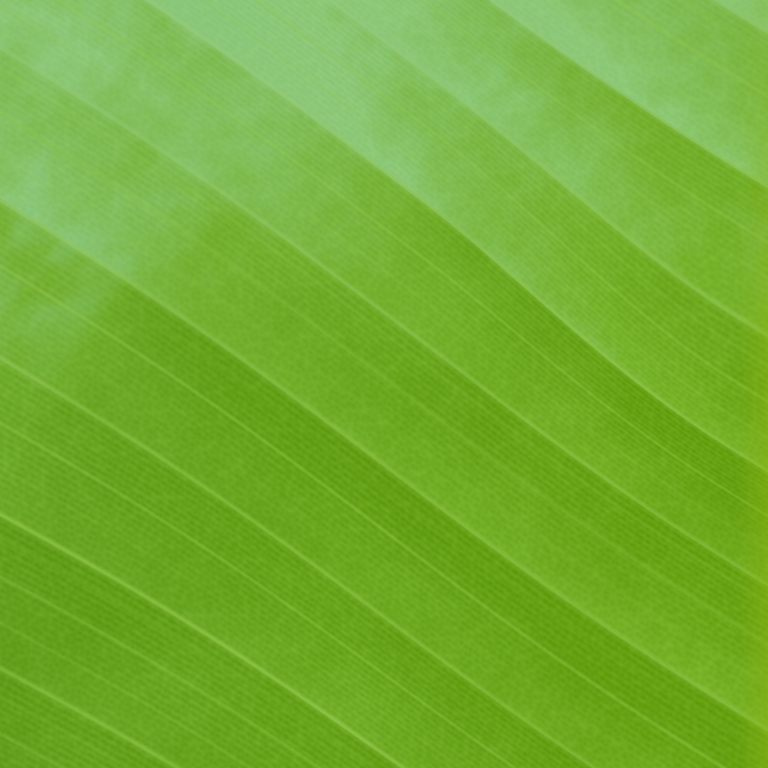
Write a Shadertoy shader that draws this texture.

```glsl
// Close view of a broad green leaf: slanted pale veins, fine ribs and a soft waxy sheen.

#define BAND_STEP 0.184     // vertical spacing of main veins
#define SLOPE 0.69          // fall of the veins across the canvas
#define SWAY 0.011          // S-bend of the veins
#define VEIN_WIDTH 0.0029
#define RIBS_PER_BAND 21.0
#define RIB_DEPTH 0.014
#define GRAIN 0.044
#define DEEP vec3(0.380, 0.615, 0.095)
#define LEAF vec3(0.455, 0.690, 0.190)
#define PALE vec3(0.550, 0.785, 0.470)
#define VEIN_COLOR vec3(0.570, 0.775, 0.290)
#define EDGE_COLOR vec3(0.560, 0.720, 0.080)

const float PI = 3.14159265;

float hash(vec2 p) {
    vec3 q = fract(vec3(p.xyx) * 0.1031);
    q += dot(q, q.yzx + 33.33);
    return fract((q.x + q.y) * q.z);
}

// Distance to the nearest scattered point, in cell units
float cellular(vec2 p) {
    vec2 cell = floor(p);
    float nearest = 2.0;
    for (int j = -1; j <= 1; j++)
    for (int i = -1; i <= 1; i++) {
        vec2 c = cell + vec2(i, j);
        vec2 point = c + vec2(hash(c), hash(c + 57.0));
        nearest = min(nearest, length(p - point));
    }
    return nearest;
}

// Layered, rotated sines: soft clouds in about -1..1
float clouds(vec2 p) {
    float sum = 0.0, weight = 0.5;
    for (int i = 0; i < 5; i++) {
        p += 0.45 * sin(p.yx * 1.3 + float(i) * 1.7);
        sum += weight * sin(p.x) * cos(p.y);
        p = mat2(1.4, 1.1, -1.1, 1.4) * p;
        weight *= 0.6;
    }
    return sum;
}

// Vein index: whole numbers lie on main veins, rising toward the upper right
float veinIndex(vec2 p) {
    float v = 1.0 - p.y - SLOPE * p.x + SWAY * sin(2.0 * PI * p.x);
    v += 0.08 * p.x * smoothstep(0.35, 0.75, v);            // flatter at lower left
    float bulge = (v + 0.15) / 0.17;
    v -= 0.055 * smoothstep(0.55, 0.95, p.x) * exp(-bulge * bulge);
    float t = (0.87 - v) / BAND_STEP;
    return t - 0.37 * sin(PI * t / 8.0) + 0.085 * sin(PI * t / 4.0)
         - 0.3 * smoothstep(7.2, 8.3, t);
}

// Every second vein is a stronger fold; all folds deepen toward the right
float foldStrength(float index, float x) {
    float strong = mod(index, 2.0) * smoothstep(0.0, 2.5, index);
    return mix(0.35, 1.0, strong) + 0.4 * smoothstep(0.25, 0.8, x);
}

// Soft line profile that never gets thinner than a pixel
float line(float d, float width, float px) {
    float w = max(width, px);
    return exp(-d * d / (w * w)) * width / w;
}

void mainImage(out vec4 fragColor, in vec2 fragCoord) {
    vec2 p = fragCoord / iResolution.xy;
    float px = 0.8 / min(iResolution.x, iResolution.y);
    float k = veinIndex(p);
    float band = floor(k), f = k - band;
    float unit = BAND_STEP * 0.82;      // band index to distance across the veins

    // Sheen: pale toward the top, broken into soft clouds
    float cloud = clouds(p * vec2(7.0, 8.0) + 2.0);
    float wisp = clouds(p * vec2(17.0, 13.0) + 5.0);
    float haze = smoothstep(0.36, 1.03, p.y + 0.14 * (0.5 - p.x));
    float tone = 0.17 + 0.80 * haze + cloud * (0.10 + 0.14 * haze) + 0.10 * wisp * haze;

    // Light falls just above each fold, shade just below it
    float lit = foldStrength(band, p.x) * exp(-f * 3.5);
    float shade = foldStrength(band + 1.0, p.x) * smoothstep(0.25, 1.0, f);
    float crest = smoothstep(0.0, 0.022, f);
    tone += mix(-0.15 * foldStrength(band, p.x), 0.24 * lit - 0.15 * shade, crest);

    // Blotchy mottling
    tone += 0.10 * (cellular(p * 9.0) - 0.5) + 0.10 * (cellular(p * 32.0) - 0.5);
    tone = clamp(tone, 0.0, 1.0);
    float grain = cellular(p * 125.0) - 0.5;

    // Fine ribs, stronger in some stretches than in others
    float ribFade = 1.0 - smoothstep(0.4, 0.9, px * RIBS_PER_BAND / unit);
    float ribs = sin(2.0 * PI * RIBS_PER_BAND * k);
    ribs *= ribFade * (0.3 + 0.7 * smoothstep(-0.2, 0.9, f + 0.5 * cloud));

    vec3 color = mix(DEEP, LEAF, smoothstep(0.0, 0.5, tone) * 0.5 + min(tone, 0.5));
    color = mix(color, PALE, max(0.0, tone - 0.5) * 2.0);
    color += vec3(0.022, 0.018, -0.025) * p.x * (1.0 - haze);
    color += (RIB_DEPTH * ribs + GRAIN * grain) * (1.0 - 0.5 * haze);

    // Cool patches on the upper left and the right rim
    float place = smoothstep(0.45, 0.0, p.x) * smoothstep(0.45, 0.7, p.y)
                + smoothstep(0.85, 1.0, p.x) * smoothstep(0.5, 0.8, p.y);
    color = mix(color, vec3(0.53, 0.77, 0.50), 0.6 * place * smoothstep(0.0, 0.6, cloud + 0.5 * wisp));

    // One clear side vein past the middle of each band, fainter ones around it
    for (int i = 1; i <= 3; i++) {
        vec2 id = vec2(band + 20.0, float(i));
        float center = 0.57 + 0.26 * float(i - 2) + 0.07 * (hash(id) - 0.5);
        float strength = (i == 2 ? 0.30 : 0.08) + 0.12 * hash(id + 31.0);
        color = mix(color, VEIN_COLOR, strength * line((f - center) * unit, VEIN_WIDTH * 0.75, px));
    }

    // Main veins, uneven in strength
    float d = (k - round(k)) * unit;
    float strength = 0.62 + 0.2 * hash(vec2(round(k) + 20.0, 7.0)) + 0.12 * cloud;
    vec3 veinColor = VEIN_COLOR + vec3(0.01, 0.02, 0.20) * haze;
    color = mix(color, veinColor, strength * line(d, VEIN_WIDTH, px));

    // Warm right rim
    color = mix(color, EDGE_COLOR, 0.5 * smoothstep(0.95, 1.015, p.x) * (1.0 - 0.8 * haze));
    fragColor = vec4(clamp(color, 0.0, 1.0), 1.0);
}
```
